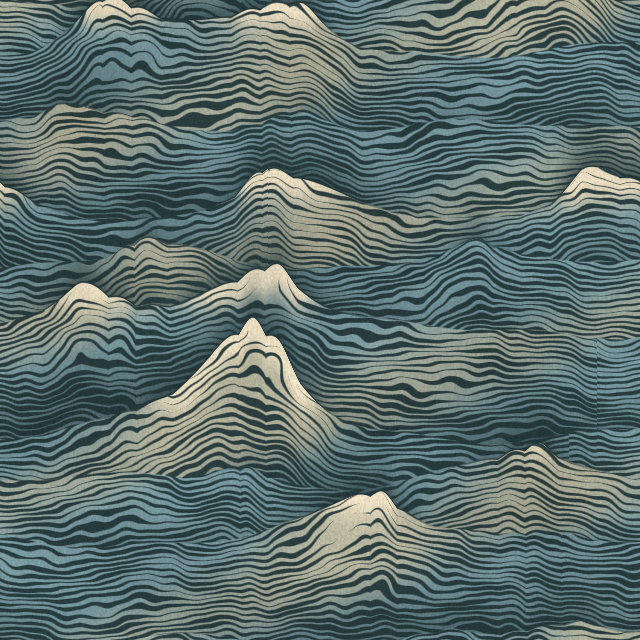
This pattern is drawn by a WebGL 2 fragment shader. Its source:

```glsl
#version 300 es
precision highp float;

uniform vec2 u_resolution;
out vec4 outColor;

const vec3 INK = vec3(0.13, 0.205, 0.215);
const vec3 SEA = vec3(0.46, 0.585, 0.61);
const vec3 FOAM = vec3(0.70, 0.69, 0.60);
const vec3 CREAM = vec3(0.91, 0.86, 0.75);

vec2 hash(vec2 p) {
  return fract(sin(vec2(dot(p, vec2(127.1, 311.7)), dot(p, vec2(269.5, 183.3)))) * 4375.85);
}

// Height of a swell above its base: rolling sines plus scattered lumpy peaks
float swellHeight(float x, float layer) {
  float h = 0.011 * sin(x * 9.0 + layer * 2.4) + 0.005 * sin(x * 25.0 + layer * 5.1);
  for (int k = 0; k < 2; k++) {
    vec2 r = hash(vec2(layer + 3.0, float(k) + 1.0));
    float size = 0.025 + 0.085 * r.y * r.y;
    float s = fract(x - r.x + 0.5) - 0.5;
    s *= 1.0 + 0.35 * sign(s) * sign(fract(r.y * 7.0) - 0.5);
    float peak = exp((0.025 - sqrt(s * s + 0.000625)) / (0.03 + 0.5 * size));
    float lumps = abs(sin(x * 47.0 + layer * 3.0 + sin(x * 31.0)));
    h += peak * (size + 0.009 * lumps);
  }
  return h;
}

// Sideways drift that makes the carved lines pinch, spread and curl
float drift(vec2 p, float layer) {
  float a = sin(p.x * 13.0 + p.y * 17.0 + layer * 2.1);
  float b = sin(p.x * 31.0 - p.y * 37.0 + layer + 1.5 * a);
  float c = sin(p.x * 67.0 + p.y * 51.0 + 2.0 * b);
  return 0.010 * a + 0.0055 * b + 0.0022 * c + 0.0005 * sin(p.x * 170.0 + p.y * 90.0);
}

// Paper tone and tapered ink strokes of one swell
vec3 carveSwell(vec2 p, float layer, float base, float h, float depth) {
  float d = max(depth, 0.0);
  float crest = exp(-d * 24.0) * smoothstep(0.025, 0.095, h);
  float patches = 0.5 + 0.5 * sin(p.x * 7.0 + layer * 2.7 + 2.0 * sin(p.y * 9.0 + layer));

  vec3 paper = mix(SEA, FOAM, smoothstep(0.25, 0.75, 0.55 * patches + 6.0 * h * exp(-d * 9.0)));
  paper = mix(paper, CREAM, smoothstep(0.1, 0.6, crest));
  paper = mix(paper, INK, 0.32 * smoothstep(0.03, 0.2, d) * (1.2 - patches));

  float v = 100.0 * (p.y - base - h * exp(-4.0 * d) + drift(p, layer));
  float r = hash(vec2(floor(v), layer)).x;
  float width = 0.44 + 0.19 * sin(p.x * 23.0 + r * 40.0) + 0.15 * sin(p.x * 47.0 + r * 90.0);
  width += 0.14 * (0.5 - patches) + 0.6 * smoothstep(0.05, 0.2, d) * 0.3 - 0.55 * crest;
  float soft = clamp(fwidth(v) * 0.7, 0.02, 0.5);
  float ink = smoothstep(-soft, soft, 0.5 * min(width, 0.88) - abs(fract(v) - 0.5));

  // Contour cut along the raised crests
  float contour = (1.0 - smoothstep(0.001, 0.0035, d)) * smoothstep(0.01, 0.05, h);
  return mix(paper, INK, max(ink * 0.94, contour));
}

void main() {
  vec2 p = gl_FragCoord.xy / u_resolution.y;
  float pixel = 1.0 / u_resolution.y;
  vec3 color = INK;

  // Swells from the far top to the near bottom, each shading what lies behind it
  for (int i = 0; i < 11; i++) {
    float layer = float(i);
    float base = 1.12 - 0.11 * layer + 0.03 * sin(layer * 4.3);
    float h = swellHeight(p.x, layer);
    float depth = base + h - p.y;
    float shadow = exp(min(depth, 0.0) * 24.0) * smoothstep(0.0, 0.07, h);
    color = mix(color, INK, 0.7 * shadow);
    vec3 swell = carveSwell(p, layer, base, h, depth);
    color = mix(color, swell, smoothstep(-pixel, pixel, depth));
  }

  // Worn print: broad fading and a fine woven grain
  float fade = sin(p.x * 11.0 + 2.0 * sin(p.y * 8.0)) * sin(p.y * 13.0 + sin(p.x * 6.0));
  vec2 weave = hash(floor(p * vec2(420.0, 300.0)));
  color *= 1.0 + 0.05 * fade + 0.09 * (weave.x - 0.5);
  color += 0.025 * (weave.y - 0.5);
  outColor = vec4(color, 1.0);
}
```
